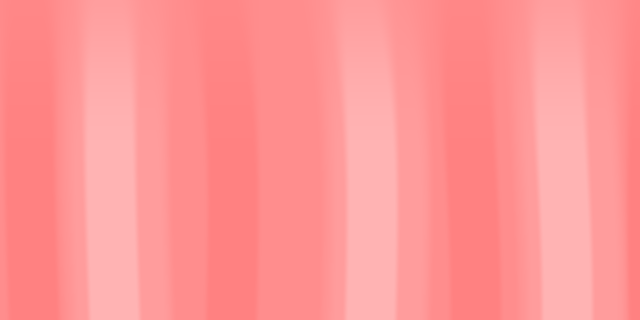
This background is drawn by a Shadertoy shader. Its source:

```glsl
#define BASE_TONE 0.551
#define DARK_TONE 0.507
#define HALO_TONE 0.612
#define LIGHT_TONE 0.702
#define FOLD_PERIOD 0.6667
#define BAND_HALF_WIDTH 0.079
#define HALO_HALF_WIDTH 0.169
#define EDGE_SOFTNESS 0.011
#define TOP_BLUR 0.032
#define LEAN 0.04

// Soft vertical strip: 1 inside, 0 outside
float strip(float x, float center, float halfWidth, float blur) {
    return 1.0 - smoothstep(-blur, blur, abs(x - center) - halfWidth);
}

void mainImage(out vec4 fragColor, in vec2 fragCoord) {
    vec2 p = fragCoord / iResolution.y;
    p.x *= 2.0 * iResolution.y / iResolution.x;

    // Edges drift sideways and blur towards the top
    float height = p.y * p.y;
    float blur = EDGE_SOFTNESS + TOP_BLUR * height * height;
    float fade = smoothstep(0.5, 1.1, p.y);

    float dark = 0.0, halo = 0.0, light = 0.0;
    for (int i = 0; i < 4; i++) {
        float n = float(i);
        float bow = 0.008 * sin(4.0 * p.y + 2.3 * n);
        float x = p.x + LEAN * height * (0.65 + 0.35 * sin(1.9 * n)) + bow;

        // Irregular spacing of the valleys and ridges
        float valley = n * FOLD_PERIOD + 0.097 + 0.05 * sin(3.7 * n + 0.2);
        float ridge = (n + 0.5) * FOLD_PERIOD + 0.105 + 0.08 * sin(2.4 * n - 1.57);

        dark = max(dark, strip(x, valley, BAND_HALF_WIDTH, blur));
        light = max(light, strip(x, ridge, BAND_HALF_WIDTH, blur));

        // Two overlapping strips give the halo a faint stepped rim
        float rim = strip(x, ridge + 0.016, HALO_HALF_WIDTH, blur * 1.3);
        float core = strip(x, ridge + 0.022, HALO_HALF_WIDTH - 0.022, blur * 1.8);
        halo = max(halo, mix(rim, core, 0.55));
    }

    // Layer the tones, weaker near the top
    float tone = mix(BASE_TONE, DARK_TONE, dark * (1.0 - 0.55 * fade));
    tone = mix(tone, HALO_TONE, halo * (1.0 - 0.55 * fade));
    tone = mix(tone, LIGHT_TONE, light * (1.0 - 0.75 * fade));

    fragColor = vec4(1.0, tone, tone, 1.0);
}
```
